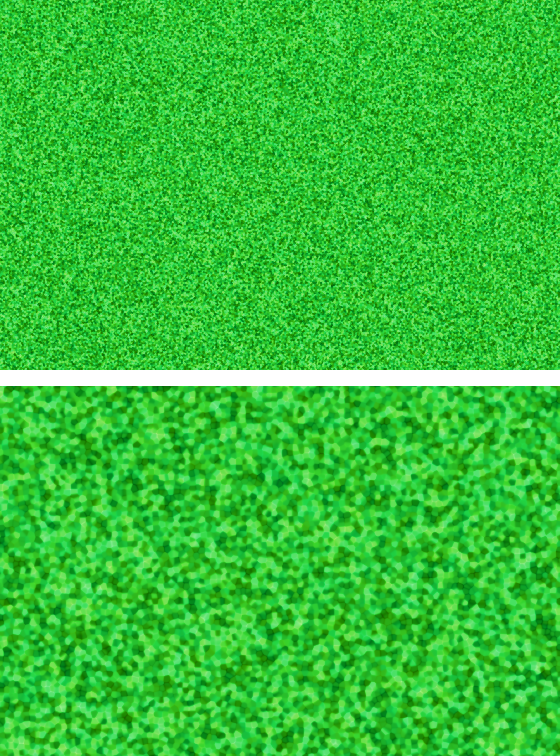
Top, the full canvas; bottom, a detail of the centre.
Write a Shadertoy shader that draws this texture.

```glsl
// Fine, dense green grain with dark pits, pale flecks and faint broad mottling.
#define GRAINS_ACROSS 325.0   // grains along the canvas width
#define GRAIN_FOCUS 4.5       // higher gives crisper grain borders
#define GRAIN_JITTER 0.8      // scatter of grain centres within cells
#define TONE_CONTRAST 1.0     // spread of light and dark
#define HUE_SCATTER 0.035     // drift between yellowish and bluish green
#define MOTTLE 0.10           // strength of the broad patches

const int STOPS = 8;

// Tone stops, in standard deviations from the mean tone.
const float toneStop[STOPS] = float[](
    -2.5, -1.81, -0.93, -0.14, 0.54, 1.13, 1.88, 2.6);

// Shadow to highlight greens.
const vec3 green[STOPS] = vec3[](
    vec3(0.02, 0.40, 0.02), vec3(0.05, 0.51, 0.05),
    vec3(0.11, 0.65, 0.11), vec3(0.15, 0.75, 0.18),
    vec3(0.18, 0.84, 0.22), vec3(0.32, 0.88, 0.33),
    vec3(0.43, 0.89, 0.41), vec3(0.58, 0.93, 0.53));

vec4 hash42(vec2 p) {
    vec4 q = fract(p.xyxy * vec4(0.1031, 0.1030, 0.0973, 0.1099));
    q += dot(q, q.wzxy + 33.33);
    return fract((q.xxyz + q.yzzw) * q.zywx);
}

// Soft cellular noise: x is tone, y is hue, both with unit variance.
vec2 grainNoise(vec2 p) {
    vec2 cell = floor(p);
    vec2 total = vec2(0.0);
    float energy = 0.0;
    for (int j = -1; j <= 1; j++) {
        for (int i = -1; i <= 1; i++) {
            vec2 id = cell + vec2(i, j);
            vec4 rnd = hash42(id + 17.0);
            vec2 centre = id + 0.5 + GRAIN_JITTER * (rnd.xy - 0.5);
            vec2 offset = p - centre;
            float weight = exp(-GRAIN_FOCUS * dot(offset, offset));
            total += weight * (rnd.zw - 0.5);
            energy += weight * weight;
        }
    }
    return total * sqrt(12.0 / max(energy, 1e-8));
}

// Layered sines for the slow variation across the surface.
float mottle(vec2 p) {
    float sum = 0.0;
    float gain = 0.5;
    for (int i = 0; i < 4; i++) {
        sum += gain * sin(p.x + 1.7 * sin(p.y)) * sin(p.y + 1.3 * sin(p.x));
        p = mat2(1.3, 1.1, -1.1, 1.3) * p + 2.4;
        gain *= 0.75;
    }
    return sum;
}

vec3 greenRamp(float tone) {
    vec3 colour = green[0];
    for (int i = 0; i < STOPS - 1; i++) {
        float span = toneStop[i + 1] - toneStop[i];
        float step01 = clamp((tone - toneStop[i]) / span, 0.0, 1.0);
        colour += (green[i + 1] - green[i]) * step01;
    }
    return colour;
}

void mainImage(out vec4 fragColor, in vec2 fragCoord) {
    vec2 uv = fragCoord / iResolution.x;

    vec2 grain = grainNoise(uv * GRAINS_ACROSS);
    float tone = TONE_CONTRAST * grain.x + MOTTLE * mottle(uv * 19.0);

    // Opposed red and blue shifts tint single grains.
    vec3 colour = greenRamp(tone);
    colour += HUE_SCATTER * grain.y * vec3(1.0, 0.0, -1.0);
    fragColor = vec4(clamp(colour, 0.0, 1.0), 1.0);
}
```
